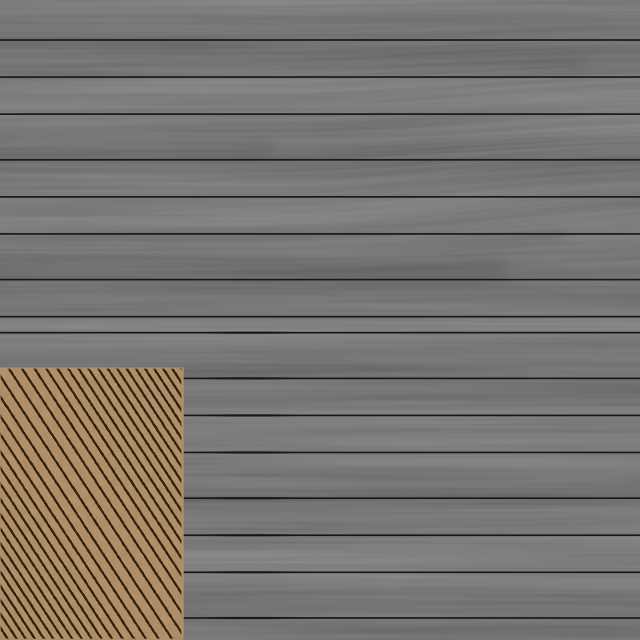
Write a Shadertoy shader that draws this texture.

```glsl
// Grey brushed planks split by dark seams, with a tan hatched panel at lower left.
// Seams repeat in groups of three, shifted halfway down; stretched gradient noise
// gives the grain, soft strokes give the wear, and warped diagonals fill the panel.

const float SEAM_PERIOD = 0.1872;   // height of a group of three planks
const float SEAM_STEP = 0.0579;     // spacing of seams inside a group
const float UPPER_START = 0.0625;
const float LOWER_START = 0.0296;
const vec2 PANEL_SIZE = vec2(0.2872, 0.4258);

const vec3 SEAM_COLOR = vec3(0.085);
const vec3 TAN = vec3(0.685, 0.56, 0.405);
const vec3 HATCH_BROWN = vec3(0.19, 0.125, 0.05);

// Worn strokes entering from the left: end x, centre y, half height
const vec3 STROKES[4] = vec3[4](
    vec3(0.435, 0.231, 0.018), vec3(0.925, 0.100, 0.016),
    vec3(0.890, 0.368, 0.016), vec3(0.800, 0.420, 0.026));

vec2 gradientAt(vec2 cell) {
    vec3 h = fract(cell.xyx * vec3(0.1031, 0.1030, 0.0973));
    h += dot(h, h.yzx + 33.33);
    float angle = 6.2832 * fract((h.x + h.y) * h.z);
    return vec2(cos(angle), sin(angle));
}

float gradientNoise(vec2 p) {
    vec2 i = floor(p), f = fract(p);
    vec2 w = f * f * f * (f * (f * 6.0 - 15.0) + 10.0);
    vec2 e = vec2(1.0, 0.0);
    float a = dot(gradientAt(i), f);
    float b = dot(gradientAt(i + e.xy), f - e.xy);
    float c = dot(gradientAt(i + e.yx), f - e.yx);
    float d = dot(gradientAt(i + e.xx), f - e.xx);
    return mix(mix(a, b, w.x), mix(c, d, w.x), w.y);
}

// Coverage of a band of given half width, smoothed over aa
float band(float dist, float halfWidth, float aa) {
    return 1.0 - smoothstep(halfWidth - aa, halfWidth + aa, dist);
}

float seamDistance(float y, float start) {
    float t = mod(y - start, SEAM_PERIOD);
    float d = SEAM_PERIOD - t;
    for (int i = 0; i < 3; i++) d = min(d, abs(t - float(i) * SEAM_STEP));
    return d;
}

// Fine streaks that curve upward toward the right of the upper half
float grain(vec2 p) {
    float bend = smoothstep(0.4, 1.1, p.x) * (1.0 - smoothstep(0.3, 0.5, p.y));
    p.y += 0.05 * bend * (0.5 + gradientNoise(vec2(1.7, p.y * 9.0)));
    return 0.055 * gradientNoise(vec2(p.x * 1.3, p.y * 38.0))
         + 0.035 * gradientNoise(vec2(p.x * 2.5 + 7.0, p.y * 130.0))
         + 0.022 * gradientNoise(vec2(p.x * 4.0 + 19.0, p.y * 260.0));
}

float strokeWear(vec2 p) {
    float wear = 0.0;
    float ragged = 0.012 * gradientNoise(p * vec2(8.0, 90.0));
    for (int i = 0; i < 4; i++) {
        vec3 s = STROKES[i];
        float reach = 1.0 - smoothstep(s.x - 0.03, s.x + 0.015, p.x + ragged);
        float offset = (p.y - s.y) / s.z;
        wear += reach * exp(-offset * offset) * mix(0.6, 1.0, p.x / s.x);
    }
    return wear;
}

vec3 planks(vec2 p, float px) {
    // Broad shading, darkest near the first seam of each group
    float softStart = mix(UPPER_START, LOWER_START, smoothstep(0.46, 0.53, p.y));
    float shade = 0.476 - 0.024 * cos(6.2832 * (p.y - softStart) / SEAM_PERIOD);
    shade += grain(p) - 0.036 * strokeWear(p);

    // Seams, slightly swollen on a short stretch of the lower half
    bool lower = p.y > 0.5;
    float start = lower ? LOWER_START : UPPER_START;
    float swell = lower ? 0.0004 * band(abs(p.x - 0.39), 0.05, 0.03) : 0.0;
    float seam = band(seamDistance(p.y, start), 0.0013 + swell, max(px * 0.7, 0.0007));
    return mix(vec3(shade), SEAM_COLOR, seam);
}

// Diagonal hatching, spread wide along the central diagonal
vec3 hatching(vec2 q, float px) {
    float u = q.x - q.y / 1.53;
    float spread = 0.104;
    float r = u / spread;
    float phase = 75.0 * u - 28.0 * spread * atan(r) - 0.1;
    float density = 75.0 - 28.0 / (1.0 + r * r);
    float dist = abs(fract(phase) - 0.5) / density;
    dist += 0.0009 * gradientNoise(q * 190.0);
    vec2 inset = min(q - vec2(0.001, 0.002), PANEL_SIZE - vec2(0.004, 0.002) - q);
    float inside = smoothstep(-px, px, min(inset.x, inset.y));
    vec3 base = TAN * (1.0 + 0.05 * gradientNoise(q * 60.0));
    return mix(base, HATCH_BROWN, inside * band(dist, 0.0021, px * 0.7));
}

void mainImage(out vec4 fragColor, in vec2 fragCoord) {
    vec2 p = fragCoord / iResolution.xy;
    p.y = 1.0 - p.y;                    // measure downward from the top
    float px = 1.0 / iResolution.y;

    vec2 q = p - vec2(0.0, 1.0 - PANEL_SIZE.y);
    float panel = smoothstep(-px, px, min(PANEL_SIZE.x - p.x, q.y));
    vec3 color = mix(planks(p, px), hatching(q, px), panel);
    fragColor = vec4(color, 1.0);
}
```
